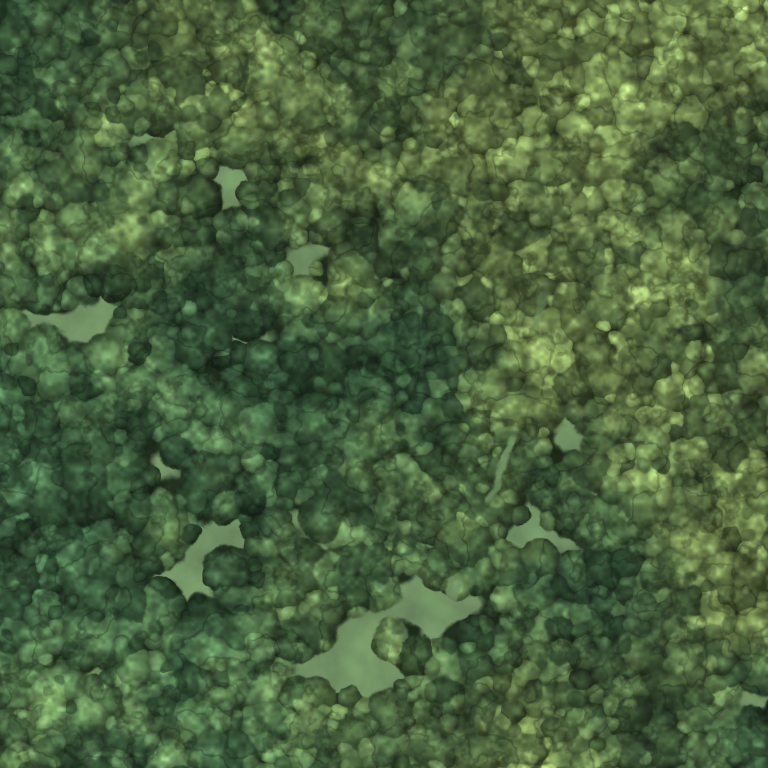
This texture is drawn by a Shadertoy shader. Its source:

```glsl
// Dense woodland seen from above: rough domed tree crowns in olive and cool green,
// with shadowed gaps, a few pale clearings and a broken slanting track.
// Two jittered grids of domes are blended by height, then mottled with noise.

float hash(vec2 p) {
    return fract(sin(dot(p, vec2(127.1, 311.7))) * 43758.5453);
}

float noise(vec2 p) {
    vec2 i = floor(p), f = fract(p);
    f = f * f * (3.0 - 2.0 * f);
    return mix(mix(hash(i), hash(i + vec2(1, 0)), f.x),
               mix(hash(i + vec2(0, 1)), hash(i + vec2(1, 1)), f.x), f.y);
}

float fbm(vec2 p) {
    float sum = 0.0, amp = 0.53;
    for (int i = 0; i < 4; i++) {
        sum += amp * noise(p);
        p = mat2(1.6, 1.2, -1.2, 1.6) * p + 7.3;
        amp *= 0.5;
    }
    return sum;
}

// Openness of the ground: small scattered glades, more of them at lower left
float clearing(vec2 p) {
    float n = 0.6 * noise(p * 11.0 + 3.7) + 0.4 * noise(p * 23.0 + 9.1);
    float bias = 0.07 * (1.0 - smoothstep(0.15, 0.6, length(p - vec2(0.3, 0.3))));
    return smoothstep(0.77, 0.83, n + bias);
}

// Thin slanting track, hidden by trees along parts of its length
float track(vec2 p) {
    float middle = 0.525 + 0.31 * p.y + 0.008 * sin(p.y * 19.0);
    float width = 0.001 + 0.009 * noise(vec2(p.y * 24.0, 2.0));
    float shown = smoothstep(0.4, 0.58, noise(vec2(p.y * 13.0, 5.0)));
    shown *= smoothstep(0.08, 0.12, p.y) * (1.0 - smoothstep(0.58, 0.64, p.y));
    return shown * (1.0 - smoothstep(width - 0.002, width + 0.003, abs(p.x - middle)));
}

// Adds one layer of crowns; sum holds weighted tone, dome, slope and the weight
void addCrowns(vec2 p, float scale, float lift, inout vec4 sum) {
    vec2 cell = floor(p * scale);
    for (int y = -1; y <= 1; y++)
    for (int x = -1; x <= 1; x++) {
        vec2 id = cell + vec2(x, y);
        vec2 seed = id + scale * 3.0;
        vec2 center = id + 0.1 + 0.8 * vec2(hash(seed), hash(seed + 41.3));
        float radius = mix(0.58, 0.88, hash(seed + 17.9));
        vec2 offset = (p * scale - center) / radius;
        float dome = 1.0 - dot(offset, offset);
        float height = lift + dome + 0.7 * hash(seed + 73.1);
        height -= 3.0 * clearing(center / scale);
        float weight = exp(18.0 * height);
        float slope = dot(offset, vec2(-0.5, 0.86));
        sum += weight * vec4(hash(seed + 29.7), dome, slope, 1.0);
    }
}

void mainImage(out vec4 fragColor, in vec2 fragCoord) {
    vec2 p = fragCoord / iResolution.y;

    // Ragged outlines from a small warp
    vec2 rough = p + 0.012 * (vec2(fbm(p * 55.0), fbm(p * 55.0 + 31.0)) - 0.5);

    // Crowns compete by height with the forest floor
    float floorWeight = exp(18.0 * 0.25);
    vec4 crowns = vec4(0);
    addCrowns(rough, 25.0, 0.0, crowns);
    addCrowns(rough, 47.0, -0.1, crowns);
    float cover = crowns.w / (crowns.w + floorWeight);
    vec3 crown = crowns.xyz / max(crowns.w, 1e-6);

    // Broad stands of trees and fine leaf mottling
    float stand = fbm(p * 4.0 + 12.0);
    float patches = fbm(p * 13.0 + 5.0);
    float leaves = 0.6 * noise(p * 95.0) + 0.4 * noise(p * 170.0 + 8.0);
    float crease = 1.0 - smoothstep(0.0, 0.07, abs(fbm(p * 32.0 + 60.0) - 0.5));

    // Tone is summed as the logarithm of brightness
    float tone = -0.98 + 0.6 * (crown.x - 0.5) + 0.5 * (clamp(crown.y, -0.3, 1.0) - 0.7);
    tone += 0.1 * clamp(crown.z, -1.0, 1.0);
    tone += 0.75 * (stand - 0.5) + 0.7 * (patches - 0.5) + 0.75 * (leaves - 0.5);
    tone -= 0.24 * crease;

    // Bright stands lean to olive, dark ones to cool green
    float olive = 0.5 + 1.8 * (stand - 0.5) + 0.35 * (crown.x - 0.5);
    olive += 0.5 * (patches - 0.5) + 0.3 * (p.x + p.y - 1.0);
    vec3 hue = mix(vec3(0.64, 1.0, 0.67), vec3(0.84, 1.0, 0.58), clamp(olive, 0.0, 1.0));
    vec3 canopy = hue * exp(tone);

    // Floor: deep shade under trees, pale grass where it is open
    vec3 grass = mix(vec3(0.38, 0.48, 0.34), vec3(0.51, 0.66, 0.44), fbm(p * 30.0));
    vec3 shade = vec3(0.12, 0.17, 0.11) * (0.8 + 0.5 * leaves);
    vec3 ground = mix(shade, grass, clearing(rough));

    vec3 color = mix(ground, canopy, cover);
    color = mix(color, grass, 0.8 * track(rough));
    fragColor = vec4(color, 1.0);
}
```
